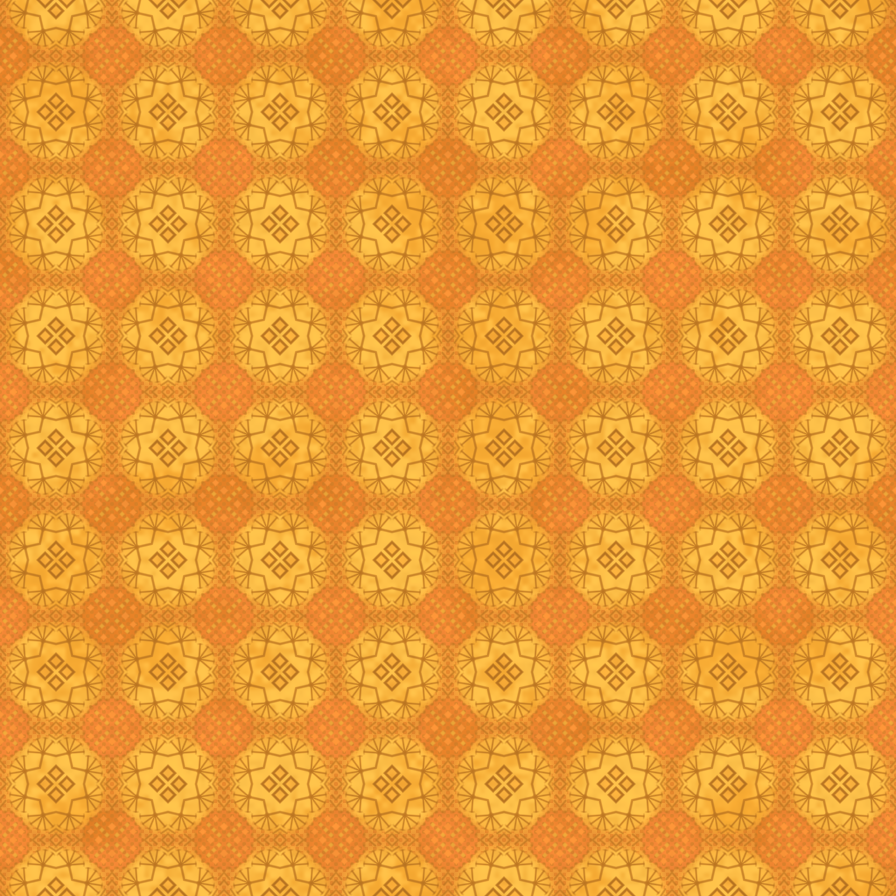
A Shadertoy shader for this pattern:

```glsl
// Eight by eight golden medallions, each an eight-point star with fans on its tips,
// alternating with orange woven discs. Every cell is folded into one octant and
// drawn with distance functions; wrapping value noise adds a soft dyed wear.

float hash(vec2 p) {
    vec3 h = fract(vec3(p.xyx) * 0.1031);
    h += dot(h, h.yzx + 33.33);
    return fract((h.x + h.y) * h.z);
}

// Value noise that wraps after a whole number of lattice steps.
float wrapNoise(vec2 uv, float steps) {
    vec2 p = uv * steps, i = floor(p), f = fract(p);
    f = f * f * (3.0 - 2.0 * f);
    vec2 a = mod(i, steps), b = mod(i + 1.0, steps);
    return mix(mix(hash(a), hash(vec2(b.x, a.y)), f.x),
               mix(hash(vec2(a.x, b.y)), hash(b), f.x), f.y);
}

float segment(vec2 p, vec2 a, vec2 b) {
    vec2 d = b - a;
    return length(p - a - d * clamp(dot(p - a, d) / dot(d, d), 0.0, 1.0));
}

float diamond(vec2 p, float halfDiagonal) {
    return (abs(p.x) + abs(p.y) - halfDiagonal) * 0.707;
}

float cover(float dist, float soft) {
    return 1.0 - smoothstep(-soft, soft, dist);
}

// Rays of a fan opening along +x.
float fanRays(vec2 p, float radius) {
    float ray = clamp(round(atan(p.y, p.x) / 0.55), -2.0, 2.0) * 0.55;
    return segment(p, vec2(0.0), radius * vec2(cos(ray), sin(ray)));
}

void mainImage(out vec4 fragColor, in vec2 fragCoord) {
    vec2 uv = fragCoord / iResolution.xy;
    float soft = max(0.009, 4.5 / iResolution.y);
    vec2 cell = abs(fract(uv * 8.0 + vec2(0.0, 0.5)) - 0.5);
    vec2 p = cell.x > cell.y ? cell : cell.yx;
    vec2 corner = 0.5 - cell;
    vec2 edge = vec2(0.5 - p.x, p.y);

    float cloud = wrapNoise(uv, 11.0) * 0.6 + wrapNoise(uv + 0.37, 29.0) * 0.4;
    float grain = wrapNoise(uv, 128.0);
    vec3 ochre = vec3(0.74, 0.46, 0.13);

    // Golden medallion, warmer towards its rim
    float radius = length(p);
    vec3 ground = mix(vec3(0.94, 0.58, 0.20), vec3(0.95, 0.62, 0.23), cloud);
    vec3 gold = mix(vec3(0.99, 0.68, 0.20), vec3(1.0, 0.76, 0.29),
                    smoothstep(0.2, 0.7, cloud + 0.4 * (grain - 0.5)));
    gold = mix(gold, vec3(0.97, 0.63, 0.20), 0.6 * smoothstep(0.36, 0.46, radius));
    vec3 col = mix(ground, gold, cover(radius - 0.45, 0.04));

    // Fine broken lattice in the gaps: small lozenges, chevrons and stitches
    float gap = smoothstep(0.40, 0.46, radius);
    vec2 mesh = cos(edge * 6.28318 / 0.077);
    col = mix(col, vec3(0.88, 0.50, 0.16), 0.7 * gap * smoothstep(-0.1, 0.5, mesh.x * mesh.y));
    float lattice = min(abs(diamond(edge, 0.055)), segment(edge, vec2(0.035, 0.10), vec2(0.0, 0.14)));
    lattice = min(lattice, segment(edge, vec2(0.05, 0.15), vec2(0.0, 0.21)));
    lattice = min(lattice, segment(edge, vec2(0.10, 0.0), vec2(0.06, 0.06)));
    col = mix(col, ochre, 0.7 * cover(lattice - 0.008, soft));

    // Star outline, tip fans and the small peak between fans
    vec2 axis = vec2(0.9239, 0.3827);
    vec2 tip = 0.30 * axis;
    float star = min(segment(p, vec2(0.145), tip), segment(p, vec2(0.25, 0.0), tip));
    vec2 local = vec2(dot(p - tip, axis), dot(p - tip, vec2(-axis.y, axis.x)));
    float fanRadius = length(local), fanAngle = atan(local.y, local.x);
    float rim = abs(fanAngle) < 1.35 ? abs(fanRadius - 0.135) : 1.0;
    float dashes = 0.55 + 0.45 * cos(fanAngle * 11.424);
    float wedges = cover(fanRadius - 0.125, soft) * smoothstep(1.3, 1.1, abs(fanAngle));
    col = mix(col, vec3(0.98, 0.70, 0.24), 0.6 * wedges);
    col = mix(col, ochre, 0.7 * dashes * cover(rim - 0.007, soft));
    col = mix(col, ochre, 0.85 * cover(fanRays(local, 0.13) - 0.007, soft));
    col = mix(col, ochre, 0.8 * cover(star - 0.010, soft));
    col = mix(col, ochre, 0.6 * cover(fanRadius - 0.022, soft));

    // Four separate diamonds at the heart
    float heart = diamond(p - vec2(0.097, 0.0), 0.062);
    col = mix(col, vec3(0.98, 0.66, 0.21), 0.6 * cover(heart, soft));
    col = mix(col, ochre * 0.96, 0.95 * cover(abs(heart) - 0.011, soft));

    // Round orange disc with woven checks and a beaded rim
    float angle = atan(corner.y, corner.x);
    float disc = length(corner) - 0.265 - 0.008 * cos(angle * 16.0);
    vec3 orange = mix(vec3(0.91, 0.51, 0.15), vec3(0.96, 0.53, 0.21),
                      smoothstep(0.2, 0.8, cloud));
    vec2 weave = cos(corner * 6.28318 / 0.072);
    float checks = smoothstep(-0.15, 0.55, weave.x * weave.y);
    orange = mix(orange, vec3(0.80, 0.50, 0.16), 0.6 * checks);
    col = mix(col, orange, 0.95 * cover(disc, soft));
    float rimBeads = 0.5 + 0.5 * cos(angle * 32.0);
    col = mix(col, ochre, 0.6 * rimBeads * cover(abs(disc) - 0.010, soft));

    // Yellow beads along the disc diagonals, bright studs on its axes
    float along = clamp(round((corner.x + corner.y) / 0.09), 1.0, 3.0) * 0.045;
    float beads = diamond(corner - along, 0.023);
    vec2 c = corner.x > corner.y ? corner : corner.yx;
    float studs = min(diamond(c - vec2(0.12, 0.0), 0.036), diamond(c - vec2(0.19, 0.075), 0.03));
    col = mix(col, vec3(0.94, 0.68, 0.23), 0.85 * cover(beads, soft));
    col = mix(col, vec3(1.0, 0.59, 0.22), 0.9 * cover(studs, soft));

    // Faded dye
    col *= 0.975 + 0.03 * cloud + 0.05 * (grain - 0.5);
    fragColor = vec4(col, 1.0);
}
```
